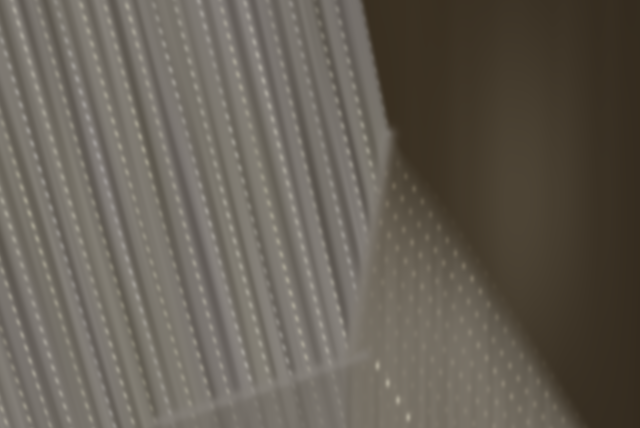
A Shadertoy shader for this texture:

```glsl
// Draws a softly blurred beaded curtain with a folded corner against a dark brown wall.

const float BEAD_PITCH = 0.030;
const float STRAND_PITCH = 0.054;
const float ROW_PITCH = 0.043;
const float FOLD_SLOPE = 0.645;
const vec2 APEX = vec2(0.908, 0.685);
const vec2 FOLD_FOOT = vec2(0.807, 0.165);

float hash(vec2 p) {
    return fract(sin(dot(p, vec2(127.1, 311.7))) * 43758.5453);
}

float noise(vec2 p) {
    vec2 i = floor(p), f = fract(p);
    f = f * f * (3.0 - 2.0 * f);
    return mix(mix(hash(i), hash(i + vec2(1, 0)), f.x),
               mix(hash(i + vec2(0, 1)), hash(i + vec2(1, 1)), f.x), f.y);
}

float bell(float x, float width) {
    return exp(-x * x / (width * width));
}

// 1 on the left of an edge, 0 on the right.
float leftOf(float x, float edge, float blur) {
    return 1.0 - smoothstep(edge - blur, edge + blur, x);
}

float segmentDistance(vec2 p, vec2 a, vec2 b) {
    vec2 ab = b - a;
    return length(p - a - ab * clamp(dot(p - a, ab) / dot(ab, ab), 0.0, 1.0));
}

// Signed distance along a strand to the centre of the nearest bead.
float beadOffset(float along, float id) {
    return (fract(along / BEAD_PITCH + hash(vec2(id, 3.0))) - 0.5) * BEAD_PITCH;
}

vec3 wall(vec2 p) {
    float glow = bell(p.x - 1.22, 0.16) * bell(p.y - 0.53, 0.42);
    float streak = noise(vec2(p.x * 28.0, p.y * 1.5)) - 0.5;
    vec3 col = mix(vec3(0.205, 0.170, 0.122), vec3(0.300, 0.265, 0.208), glow);
    col += vec3(0.018, 0.015, 0.008) * bell(p.x - 0.93, 0.2);
    return col + 0.014 * streak;
}

vec3 curtain(vec2 p) {
    // Strands lean right on the way down and fan out slightly.
    float drop = 1.0 - p.y;
    float top = (p.x - 0.29 * drop) / (1.0 - 0.095 * drop);
    float k = (0.838 - top) / STRAND_PITCH + 0.5;
    float id = floor(k);
    float across = (fract(k) - 0.5) * STRAND_PITCH;

    // Pleats: a crease beside each strand, uneven in place and depth.
    float shift = 0.22 + 0.35 * (noise(vec2(k * 0.7, drop * 1.5 + 4.0)) - 0.5);
    float crease = 0.5 + 0.5 * cos(6.2832 * (k - shift));
    float depth = mix(1.15, 0.7, drop) * (0.35 + 0.9 * noise(vec2(k * 0.9 + 2.0, drop * 1.8)));
    float cloth = noise(vec2(k * 2.2, drop * 1.3));
    float fine = noise(vec2(k * 6.0, drop * 2.0));
    vec3 lilac = vec3(0.512, 0.492, 0.478);
    vec3 cream = vec3(0.500, 0.483, 0.442);
    vec3 col = mix(lilac, cream, noise(vec2(k * 0.8 + 5.0, drop * 2.5)));
    col -= vec3(0.118, 0.120, 0.122) * crease * crease * depth;
    col += 0.075 * (cloth - 0.6) + 0.025 * (fine - 0.5);
    col -= 0.03 * smoothstep(0.55, 0.85, p.x) * p.y;

    // Beads, alternately cool and warm.
    float wander = 0.014 * (hash(vec2(id, 9.0)) - 0.5);
    float bead = bell(across - wander, 0.0058) * bell(beadOffset(drop, id), 0.0085);
    vec3 tint = mix(vec3(0.145, 0.150, 0.160), vec3(0.160, 0.158, 0.125), hash(vec2(id, 1.0)));
    float strength = 0.4 + 0.6 * noise(vec2(id * 2.3, drop * 6.0));
    return col + tint * bead * strength;
}

vec3 foldedCorner(vec2 p, float inset) {
    float fall = clamp((APEX.y - p.y) / APEX.y, 0.0, 1.0);
    vec3 col = mix(vec3(0.370, 0.338, 0.285), vec3(0.465, 0.440, 0.396), smoothstep(0.0, 0.75, fall));
    col -= 0.08 * bell(inset, 0.10);
    col += 0.035 * (noise(vec2(p.x * 75.0, p.y * 3.0)) - 0.5);

    // Slanting rows of upright beads, fading away from the outer edge.
    float id = floor(inset / ROW_PITCH);
    float across = inset - (id + 0.5) * ROW_PITCH;
    float offset = beadOffset(p.y, id + 20.0);
    float upright = across + FOLD_SLOPE * offset;
    float bead = bell(upright, 0.0058) * bell(offset, 0.0085);
    float fade = exp(-max(inset, 0.0) * 5.0) * smoothstep(0.02, 0.2, fall);
    float strength = 0.4 + 0.6 * noise(vec2(id * 3.1, p.y * 14.0));
    return col + vec3(0.17, 0.16, 0.135) * bead * fade * strength;
}

void mainImage(out vec4 fragColor, in vec2 fragCoord) {
    vec2 p = fragCoord / iResolution.y;
    float drop = 1.0 - p.y;
    float curtainEdge = 0.845 + 0.21 * drop;
    float foldDrop = max(APEX.y - p.y, 0.0);
    float foldRight = APEX.x + FOLD_SLOPE * foldDrop;
    float foldLeft = mix(APEX.x, FOLD_FOOT.x, min(foldDrop / (APEX.y - FOLD_FOOT.y), 1.0));
    float belowApex = 1.0 - smoothstep(APEX.y - 0.015, APEX.y + 0.008, p.y);

    vec3 col = mix(wall(p), curtain(p), leftOf(p.x, curtainEdge, 0.011));
    float rightBlur = 0.014 + 0.026 * smoothstep(0.0, 0.2, foldDrop);
    float inFold = (1.0 - leftOf(p.x, foldLeft, 0.014)) * belowApex;
    // The inset continues unclamped so the rows stay straight.
    float inset = APEX.x + FOLD_SLOPE * (APEX.y - p.y) - p.x;
    vec3 corner = mix(wall(p), foldedCorner(p, inset), leftOf(p.x, foldRight, rightBlur));
    col = mix(col, corner, inFold);

    // Cloth under the hem: plainer, with upright streaks.
    float hemY = 0.014 + (p.x - 0.37) * 0.325;
    float under = (1.0 - smoothstep(hemY - 0.02, hemY, p.y)) * leftOf(p.x, 0.83, 0.03);
    vec3 lining = vec3(0.445, 0.424, 0.392) + 0.06 * (noise(vec2(p.x * 60.0, p.y * 4.0)) - 0.5);
    col = mix(col, lining, 0.65 * under);

    // Pale ridge and hem.
    float ridge = bell(segmentDistance(p, APEX, FOLD_FOOT + vec2(0.008, 0.0)), 0.018);
    float hem = bell(segmentDistance(p, vec2(0.37, 0.014), vec2(0.85, 0.17)), 0.015);
    col = mix(col, vec3(0.525, 0.505, 0.480), max(0.55 * ridge, 0.65 * hem));

    // Stray bright beads at the foot of the fold.
    for (int i = 0; i < 4; i++) {
        vec2 q = p - vec2(0.882 + 0.024 * float(i), 0.145 - 0.04 * float(i));
        col += vec3(0.20, 0.20, 0.18) * bell(q.x, 0.006) * bell(q.y, 0.010);
    }
    fragColor = vec4(col, 1.0);
}
```
